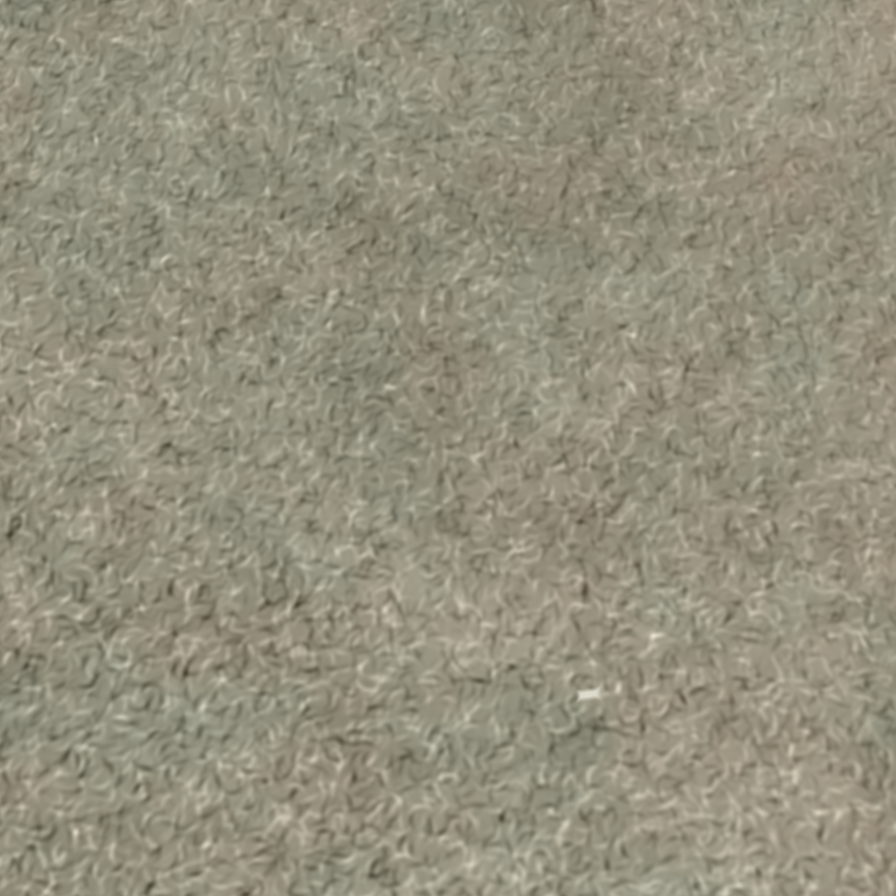
Write a three.js fragment shader that draws this texture.

```glsl
// Short, dry, matted grass: stubby pale and dark blades over soft green and brown patches.
varying vec2 vUv;

const vec3 BASE_COLOR = vec3(0.582, 0.565, 0.494);
const vec3 BLADE_TINT = vec3(1.0, 1.0, 0.98);
const vec3 BROWN_SHIFT = vec3(0.034, -0.003, -0.006);
const vec3 FLECK_COLOR = vec3(0.87, 0.86, 0.80);

const float BLADE_CELLS = 55.0;      // blade cells across the middle of the canvas
const float PERSPECTIVE = 0.28;      // growth of the cell count from bottom to top
const int BLADES_PER_CELL = 5;
const float BLADE_LENGTH = 0.46;     // in cells
const float BLADE_WIDTH = 0.225;     // in cells
const float BLADE_BEND = 0.75;
const float BLADE_ANGLE = 0.90;      // favoured direction in radians
const float ANGLE_SPREAD = 2.5;
const float SHADOW_EDGE = 0.75;      // darkening along both sides of a blade
const float BLADE_CONTRAST = 0.102;
const float PATCH_CONTRAST = 0.11;
const float CLUMP_CONTRAST = 0.08;

const vec2 FLECK_CENTER = vec2(0.657, 0.225);
const vec2 FLECK_HALF_SIZE = vec2(0.0115, 0.0050);
const float FLECK_SOFTNESS = 0.0035;

float hash12(vec2 p) {
  vec3 q = fract(vec3(p.xyx) * 0.1031);
  q += dot(q, q.yzx + 33.33);
  return fract((q.x + q.y) * q.z);
}

vec3 hash33(vec3 p) {
  p = fract(p * vec3(0.1031, 0.1030, 0.0973));
  p += dot(p, p.yxz + 33.33);
  return fract((p.xxy + p.yxx) * p.zyx);
}

float valueNoise(vec2 p) {
  vec2 cell = floor(p);
  vec2 f = fract(p);
  f = f * f * (3.0 - 2.0 * f);
  float low = mix(hash12(cell), hash12(cell + vec2(1.0, 0.0)), f.x);
  float high = mix(hash12(cell + vec2(0.0, 1.0)), hash12(cell + vec2(1.0)), f.x);
  return mix(low, high, f.y);
}

// Layered noise centred on zero
float patchNoise(vec2 p) {
  float sum = 0.0;
  float weight = 0.5;
  for (int i = 0; i < 4; i++) {
    sum += weight * (valueNoise(p) - 0.5);
    p = mat2(1.6, 1.2, -1.2, 1.6) * p + 17.3;
    weight *= 0.6;
  }
  return sum;
}

// One slightly curved blade with shaded sides, in cell units
float blade(vec2 offset, float angle, float bend) {
  float c = cos(angle);
  float s = sin(angle);
  vec2 along = vec2(c * offset.x + s * offset.y, c * offset.y - s * offset.x);
  along.y += bend * along.x * along.x;
  vec2 q = along / vec2(BLADE_LENGTH, BLADE_WIDTH);
  return exp(-dot(q, q)) * (1.0 - SHADOW_EDGE * q.y * q.y);
}

// Sum of light and dark blades scattered over the neighbouring cells
float bladeField(vec2 p) {
  vec2 home = floor(p);
  float sum = 0.0;
  for (int y = -1; y <= 1; y++) {
    for (int x = -1; x <= 1; x++) {
      vec2 cell = home + vec2(float(x), float(y));
      for (int i = 0; i < BLADES_PER_CELL; i++) {
        vec3 place = hash33(vec3(cell + 211.0, float(i) + 3.0));
        vec3 shape = hash33(vec3(cell + 457.0, float(i) + 31.0));
        float angle = BLADE_ANGLE + (shape.x - 0.5) * ANGLE_SPREAD;
        float bend = (shape.y - 0.5) * 2.0 * BLADE_BEND;
        float brightness = shape.z * 2.0 - 1.0;
        sum += brightness * blade(p - cell - place.xy, angle, bend);
      }
    }
  }
  return sum;
}

void main() {
  // Blades shrink gently towards the far, upper edge
  vec2 centered = vUv - 0.5;
  float depth = 1.0 + PERSPECTIVE * centered.y;
  vec2 ground = vec2(centered.x * depth, centered.y * (1.0 + 0.5 * PERSPECTIVE * centered.y));
  float blades = bladeField(ground * BLADE_CELLS);

  // Broad patches, small clumps and hue drift
  float patches = patchNoise(vUv * vec2(5.0, 7.0) + 5.7);
  float clumps = patchNoise(vUv * 26.0 + 41.0);
  float hue = patchNoise(vUv * vec2(8.0, 10.0) + 83.0) * 1.4 + 0.35 * centered.x;
  float contrast = BLADE_CONTRAST * (1.0 - 0.25 * centered.x - 0.35 * centered.y);

  float light = contrast * blades + PATCH_CONTRAST * patches + CLUMP_CONTRAST * clumps;
  vec3 color = BASE_COLOR + BLADE_TINT * light + BROWN_SHIFT * hue;

  // A single pale fleck lying on the grass
  vec2 edge = abs(vUv - FLECK_CENTER + vec2(0.0, 0.15 * (FLECK_CENTER.x - vUv.x))) - FLECK_HALF_SIZE;
  float fleck = 1.0 - smoothstep(-FLECK_SOFTNESS, FLECK_SOFTNESS, max(edge.x, edge.y));
  color = mix(color, FLECK_COLOR, fleck);

  gl_FragColor = vec4(color, 1.0);
}
```
